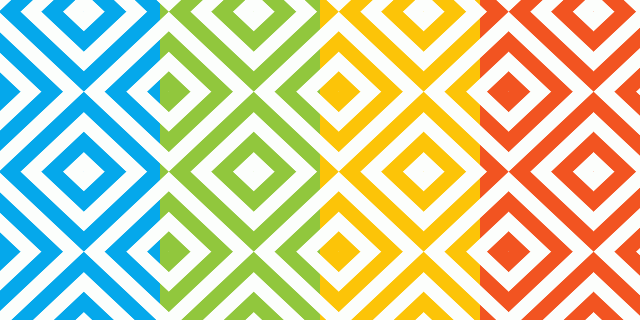
Give the GLSL for this pattern, as a Shadertoy shader.

```glsl
// Nested diamonds in white and colour, tinted by four vertical bands.
// Two triangle waves add up to a diamond distance; cutting it into even
// stripes gives the rings. Lengths are in units of the canvas height.

#define PERIOD vec2(0.531, 0.5)      // size of one diamond repeat
#define CENTRE vec2(0.262, 0.4635)   // centre of one white-cored diamond
#define RINGS 2.0                    // white and colour pairs per diamond
#define WHITE_SHARE 0.49             // white part of each ring pair
#define BAND_WIDTH 0.5               // width of one colour band
#define WHITE vec3(0.99, 0.995, 0.99)
#define BLUE vec3(0.02, 0.66, 0.92)
#define GREEN vec3(0.57, 0.78, 0.24)
#define YELLOW vec3(0.99, 0.77, 0.03)
#define ORANGE vec3(0.95, 0.33, 0.13)

// 0 at the centre of each repeat, 1 on the lines halfway between centres
vec2 triangleWave(vec2 p) {
    return 2.0 * abs(fract(p + 0.5) - 0.5);
}

// Colour coverage of the rings, 0 in white and 1 in colour
float ringMask(vec2 p, float pixel) {
    vec2 wave = triangleWave((p - CENTRE) / PERIOD);
    float phase = RINGS * (wave.x + wave.y);
    float fromWhite = abs(fract(phase - 0.5 * WHITE_SHARE + 0.5) - 0.5);
    float blur = RINGS * length(2.0 / PERIOD) * pixel;
    return smoothstep(-0.5, 0.5, (fromWhite - 0.5 * WHITE_SHARE) / blur);
}

// Four flat colours from left to right with smoothed borders
vec3 bandColour(float x, float pixel) {
    vec3 colours[4] = vec3[4](BLUE, GREEN, YELLOW, ORANGE);
    vec3 colour = colours[0];
    for (int i = 1; i < 4; i++) {
        float border = float(i) * BAND_WIDTH;
        colour = mix(colour, colours[i], smoothstep(-0.5, 0.5, (x - border) / pixel));
    }
    return colour;
}

void mainImage(out vec4 fragColor, in vec2 fragCoord) {
    float pixel = 1.0 / iResolution.y;
    vec2 p = fragCoord * pixel;
    vec3 colour = mix(WHITE, bandColour(p.x, pixel), ringMask(p, pixel));
    fragColor = vec4(colour, 1.0);
}
```
